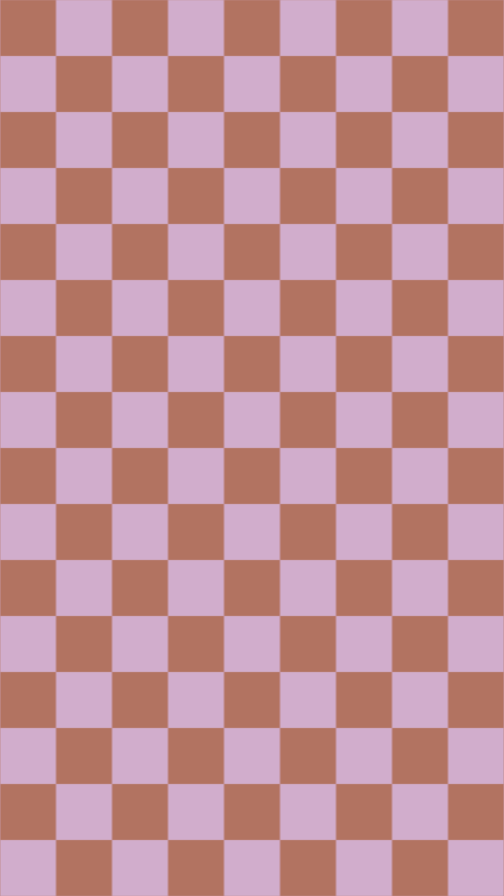
Write a WebGL 1 fragment shader that draws this pattern.

```glsl
precision highp float;
// Two-colour checkerboard of square cells with slightly softened edges.

uniform vec2 u_resolution;

const vec2 CELLS = vec2(9.0, 16.0);            // repeats across and down
const vec2 EDGE_SOFTNESS = vec2(0.029, 0.0156); // half-width of blend, in cells
const vec3 LILAC = vec3(0.82, 0.68, 0.80);
const vec3 CLAY = vec3(0.70, 0.45, 0.38);

// Signed distance to the nearest cell edge: positive in even cells.
vec2 signedEdgeDistance(vec2 p) {
  vec2 local = fract(p);
  vec2 parity = 1.0 - 2.0 * mod(floor(p), 2.0);
  return parity * min(local, 1.0 - local);
}

// Smoothed square wave per axis, from -1 to 1.
vec2 softSquareWave(vec2 p) {
  vec2 d = signedEdgeDistance(p);
  return 2.0 * smoothstep(-EDGE_SOFTNESS, EDGE_SOFTNESS, d) - 1.0;
}

void main() {
  vec2 grid = gl_FragCoord.xy / u_resolution * CELLS;
  vec2 wave = softSquareWave(grid);

  // The product of both waves alternates the colours; lower left is lilac.
  float lilacAmount = 0.5 + 0.5 * wave.x * wave.y;
  gl_FragColor = vec4(mix(CLAY, LILAC, lilacAmount), 1.0);
}
```
